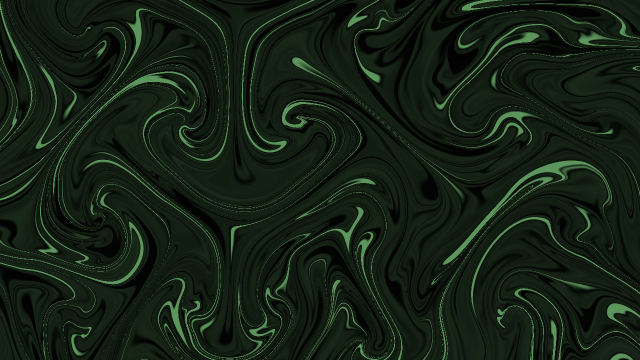
A Shadertoy shader for this background:

```glsl
vec2 latticeGradient(vec2 cell) {
    float angle = 6.2832 * fract(sin(dot(cell, vec2(127.1, 311.7))) * 43758.5453);
    return vec2(cos(angle), sin(angle));
}

// Gradient noise: value in x, its derivatives in yz
vec3 noiseWithSlope(vec2 p) {
    vec2 cell = floor(p);
    vec2 f = p - cell;
    vec2 u = f * f * f * (f * (f * 6.0 - 15.0) + 10.0);
    vec2 du = 30.0 * f * f * (f * (f - 2.0) + 1.0);

    vec2 ga = latticeGradient(cell);
    vec2 gb = latticeGradient(cell + vec2(1, 0));
    vec2 gc = latticeGradient(cell + vec2(0, 1));
    vec2 gd = latticeGradient(cell + vec2(1, 1));
    float a = dot(ga, f);
    float b = dot(gb, f - vec2(1, 0));
    float c = dot(gc, f - vec2(0, 1));
    float d = dot(gd, f - vec2(1, 1));

    float twist = a - b - c + d;
    float value = a + u.x * (b - a) + u.y * (c - a) + u.x * u.y * twist;
    vec2 slope = ga + u.x * (gb - ga) + u.y * (gc - ga) + u.x * u.y * (ga - gb - gc + gd)
               + du * (u.yx * twist + vec2(b, c) - a);
    return vec3(value, slope);
}

// Carry a point through three swirling, area-preserving flows
vec2 stir(vec2 p) {
    for (int i = 0; i < 24; i++) {
        float stage = float(i / 8);
        float frequency = 2.6 + 1.4 * stage;
        vec2 slope = noiseWithSlope(p * frequency + stage * vec2(17.3, 9.7)).yz;
        p += 0.1 * vec2(slope.y, -slope.x) / frequency;
    }
    return p;
}

float inkLevel(vec2 p) {
    vec2 q = stir(p + 3.0);
    float dye = noiseWithSlope(q * 9.0).x;
    float streaks = noiseWithSlope(q * 17.0 + 31.0).x;
    float clouds = noiseWithSlope(q * 4.0 + 57.0).x;

    // Dim body with black creases, then bright filaments
    float body = 0.215 + 0.09 * streaks + 0.07 * clouds;
    body *= 1.0 - 0.92 * smoothstep(0.13, 0.34, abs(dye));
    return mix(body, 1.0, smoothstep(0.28, 0.39, dye));
}

void mainImage(out vec4 fragColor, in vec2 fragCoord) {
    // Four samples per pixel keep the thin filaments smooth
    float level = 0.0;
    for (int i = 0; i < 4; i++) {
        vec2 offset = vec2(i % 2, i / 2) * 0.5 - 0.25;
        level += 0.25 * inkLevel((fragCoord + offset) / iResolution.y);
    }
    fragColor = vec4(level * vec3(0.36, 0.59, 0.36), 1.0);
}
```
